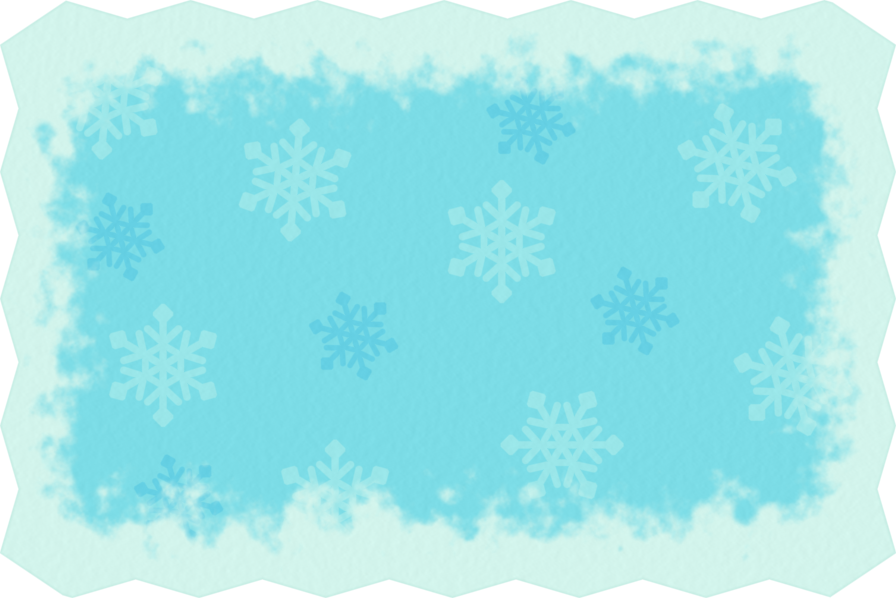
A WebGL 2 fragment shader for this background:

```glsl
#version 300 es
precision highp float;
// Zigzag-edged winter card: a blue field with pale and dark snowflakes, framed by frost.
// Flakes are six-fold folded distance functions; the frost is a rounded box whose
// border is broken up by fractal noise, and the paper grain is an embossed noise.

uniform vec2 u_resolution;
out vec4 fragColor;

// All lengths are in canvas heights
const vec2 CANVAS = vec2(1.5, 1.0);
const vec3 FIELD = vec3(0.485, 0.863, 0.902);
const vec3 PALE_FLAKE = vec3(0.602, 0.902, 0.912);
const vec3 DARK_FLAKE = vec3(0.395, 0.815, 0.892);
const vec3 FROST = vec3(0.825, 0.957, 0.925);
const vec3 RIM = vec3(0.72, 0.90, 0.86);

const float ZIG_PERIOD = 0.2122;
const float ZIG_DEPTH = 0.031;
const vec2 CORNER_CUT = vec2(0.112, 0.075);

const vec2 FROST_CENTER = vec2(0.744, 0.506);
const vec2 FROST_HALF = vec2(0.635, 0.362);
const float FROST_RADIUS = 0.10;
const float FROST_SOFT = 0.045;
const float FROST_ROUGH = 0.17;
const float GRAIN = 0.035;

const float PALE_RADIUS = 0.1035;
const float DARK_RADIUS = 0.077;
const float DARK_TURN = 46.0;
// Pale flakes: centre and turn in degrees
const vec3 PALE[8] = vec3[8](
  vec3(0.178, 0.836, 25.0), vec3(0.494, 0.699, 25.0),
  vec3(0.840, 0.596, 30.0), vec3(1.234, 0.727, 45.0),
  vec3(0.273, 0.389, 30.0), vec3(0.561, 0.162, 30.0),
  vec3(0.941, 0.256, 0.0), vec3(1.328, 0.371, 45.0));
const vec2 DARK[5] = vec2[5](
  vec2(0.889, 0.799), vec2(0.201, 0.604), vec2(0.592, 0.438),
  vec2(1.063, 0.480), vec2(0.299, 0.166));

float hash(vec2 p) {
  return fract(sin(dot(p, vec2(127.1, 311.7))) * 43758.5453);
}

float noise(vec2 p) {
  vec2 i = floor(p), f = fract(p);
  f = f * f * (3.0 - 2.0 * f);
  return mix(mix(hash(i), hash(i + vec2(1, 0)), f.x),
             mix(hash(i + vec2(0, 1)), hash(i + vec2(1, 1)), f.x), f.y);
}

float fbm(vec2 p) {
  float sum = 0.0, amp = 0.5;
  for (int i = 0; i < 4; i++) {
    sum += amp * noise(p);
    p = mat2(1.6, 1.2, -1.2, 1.6) * p + 7.3;
    amp *= 0.5;
  }
  return sum / 0.9375;
}

float segment(vec2 p, vec2 a, vec2 b) {
  vec2 pa = p - a, ba = b - a;
  return length(pa - ba * clamp(dot(pa, ba) / dot(ba, ba), 0.0, 1.0));
}

// Distance to a flake of radius 1 with one arm along the turn angle
float flake(vec2 p, float degrees) {
  const float SECTOR = radians(60.0);
  float a = atan(p.y, p.x) - radians(degrees);
  a = abs(mod(a + 0.5 * SECTOR, SECTOR) - 0.5 * SECTOR);
  vec2 q = length(p) * vec2(cos(a), sin(a));
  float d = segment(q, vec2(0.0), vec2(0.8, 0.0)) - 0.06;
  d = min(d, segment(q, vec2(0.36, 0.0), vec2(0.59, 0.25)) - 0.06);
  d = min(d, segment(q, vec2(0.33, 0.0), vec2(0.248, 0.143)) - 0.055);
  // Rounded diamond at the arm's end
  vec2 k = abs(q - vec2(0.83, 0.0));
  return min(d, max((k.x + k.y - 0.19) * 0.707, length(k) - 0.165));
}

// 0 at whole numbers, 1 halfway between
float zigzag(float t) { return 1.0 - abs(2.0 * fract(t) - 1.0); }

// Distance inward from the card's edge
float cardDepth(vec2 p) {
  vec2 side = min(p, CANVAS - p);
  float phase = p.y > 0.5 ? 0.107 : 0.121;
  float d = side.y - ZIG_DEPTH * zigzag((p.x - phase) / ZIG_PERIOD);
  d = min(d, side.x - ZIG_DEPTH * zigzag((p.y - 0.076) / ZIG_PERIOD));
  vec2 n = 1.0 / CORNER_CUT;
  return min(d, (dot(side, n) - 1.0) / length(n));
}

void main() {
  vec2 p = gl_FragCoord.xy / u_resolution * CANVAS;
  float px = 1.0 / u_resolution.y;

  // Snowflakes
  float pale = 1.0, dark = 1.0;
  for (int i = 0; i < 8; i++)
    pale = min(pale, PALE_RADIUS * flake((p - PALE[i].xy) / PALE_RADIUS, PALE[i].z));
  for (int i = 0; i < 5; i++)
    dark = min(dark, DARK_RADIUS * flake((p - DARK[i]) / DARK_RADIUS, DARK_TURN));
  vec3 color = mix(FIELD, PALE_FLAKE, 1.0 - smoothstep(-px, px, pale));
  color = mix(color, DARK_FLAKE, 1.0 - smoothstep(-px, px, dark));

  // Frost frame
  vec2 b = abs(p - FROST_CENTER) - FROST_HALF + FROST_RADIUS;
  float box = length(max(b, 0.0)) + min(max(b.x, b.y), 0.0) - FROST_RADIUS;
  float rough = (fbm(p * 28.0) - 0.5) * FROST_ROUGH;
  color = mix(color, FROST, smoothstep(-FROST_SOFT, FROST_SOFT, box + rough));

  // Paper grain lit from the upper left
  vec2 g = mat2(0.8, -0.6, 0.6, 0.8) * p * vec2(95.0, 95.0);
  color += GRAIN * (fbm(g) - fbm(g + vec2(-0.3, 0.3)));

  // Card edge with a thin shaded rim
  float depth = cardDepth(p);
  color = mix(color, RIM, 0.45 * (1.0 - smoothstep(0.0, 0.006, depth)));
  fragColor = vec4(mix(vec3(1.0), color, smoothstep(-px, px, depth)), 1.0);
}
```
